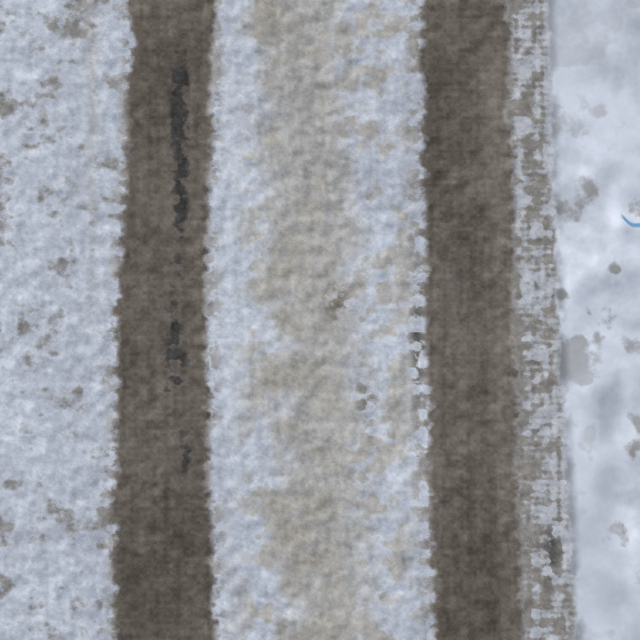
This texture is drawn by a Shadertoy shader. Its source:

```glsl
// Snowy road seen from above: two muddy wheel ruts, slush between them and a snow bank on the right.

const vec3 SNOW = vec3(0.755, 0.785, 0.840);
const vec3 SNOW_SHADE = vec3(0.555, 0.575, 0.620);
const vec3 SLUSH = vec3(0.605, 0.595, 0.575);
const vec3 GRIT = vec3(0.430, 0.415, 0.395);
const vec3 MUD = vec3(0.392, 0.370, 0.350);
const vec3 MUD_DARK = vec3(0.325, 0.302, 0.283);
const vec3 ASPHALT = vec3(0.215, 0.215, 0.220);
const vec3 BLUE_SCRAP = vec3(0.36, 0.56, 0.74);
const float EDGE_WOBBLE = 0.020;
const float RELIEF = 0.22;
const float TREAD_PITCH = 95.0;

float hash(vec2 p) {
    return fract(sin(dot(p, vec2(127.1, 311.7))) * 43758.545);
}

float noise(vec2 p) {
    vec2 i = floor(p), f = fract(p);
    f = f * f * (3.0 - 2.0 * f);
    return mix(mix(hash(i), hash(i + vec2(1, 0)), f.x),
               mix(hash(i + vec2(0, 1)), hash(i + vec2(1, 1)), f.x), f.y);
}

float fbm(vec2 p) {
    float sum = 0.0, amp = 0.5;
    for (int i = 0; i < 5; i++) {
        sum += amp * noise(p);
        p = mat2(1.6, 1.2, -1.2, 1.6) * p + 7.3;
        amp *= 0.5;
    }
    return sum / 0.96875;
}

// Soft-edged interval from a to b
float band(float x, float a, float b, float soft) {
    return smoothstep(a - soft, a + soft, x) * (1.0 - smoothstep(b - soft, b + soft, x));
}

// Soft elliptical patch
float patchAt(vec2 p, vec2 center, vec2 size) {
    vec2 d = (p - center) / size;
    return exp(-dot(d, d));
}

// Slope of the surface towards the light at the upper left
float slope(vec2 p, float freq) {
    return fbm(p * freq) - fbm(p * freq + vec2(-0.35, 0.45));
}

void mainImage(out vec4 fragColor, in vec2 fragCoord) {
    vec2 p = fragCoord / iResolution.xy;
    float down = 1.0 - p.y;

    float broad = fbm(p * vec2(9.0, 7.0) + 3.0);
    float clump = fbm(p * 24.0 + 11.0);
    float crumb = fbm(p * vec2(62.0, 74.0) + 29.0);
    float fine = noise(p * 190.0) - 0.5;
    float grain = hash(floor(p * 512.0)) - 0.5;
    float streak = noise(vec2(p.x * 150.0, p.y * 5.0)) - 0.5;
    float x = p.x + EDGE_WOBBLE * ((clump - 0.5) * 0.8 + (crumb - 0.5) * 1.1);

    // Lane boundaries drift with distance along the road
    float leftA = mix(0.204, 0.182, smoothstep(0.0, 0.65, down));
    float leftB = 0.322 + 0.055 * (down - 0.5) * (down - 0.5);
    float rightA = 0.659 + 0.024 * down * down;
    float rightB = 0.790 + 0.026 * down;
    float bank = 0.857 + 0.025 * down + 0.020 * down * down;

    // Packed snow, dirtier on the left side
    float snowLight = 0.15 + 0.7 * smoothstep(0.28, 0.68, crumb * 0.6 + broad * 0.4);
    vec3 col = mix(SNOW_SHADE, SNOW, 0.40 + 0.70 * snowLight);
    float dirt = smoothstep(0.52, 0.72, clump * 0.55 + crumb * 0.45 + 0.18 * (broad - 0.5)
        + 0.07 * patchAt(p, vec2(0.05, 0.17), vec2(0.13, 0.10))
        + 0.05 * patchAt(p, vec2(0.04, 0.84), vec2(0.08, 0.06)));
    col = mix(col, GRIT, 0.72 * dirt * (1.0 - smoothstep(0.18, 0.21, x)));
    col = mix(col, SLUSH, 0.38 * band(x, 0.135, 0.150, 0.008) * smoothstep(0.35, 0.9, p.y));

    // Slush ridge between the ruts, then half-melted snow beside it
    float ridge = band(p.x + (clump - 0.5) * 0.12, 0.393 + 0.045 * down, 0.520 + 0.045 * down, 0.030);
    float mixed = band(p.x, 0.375, 0.645, 0.03);
    float melt = smoothstep(0.46, 0.60, clump * 0.5 + crumb * 0.35 + broad * 0.15);
    float slush = max(ridge * (0.72 + 0.28 * melt), mixed * melt * 0.80);
    vec3 slushCol = SLUSH * (0.86 + 0.28 * crumb) + 0.06 * (broad - 0.5);
    col = mix(col, slushCol, slush);
    float stain = patchAt(p, vec2(0.525, 0.53), vec2(0.025, 0.04))
        + patchAt(p, vec2(0.57, 0.38), vec2(0.018, 0.05));
    col = mix(col, GRIT, 0.75 * stain * smoothstep(0.42, 0.62, crumb));

    // Gritty shoulder with tyre tread
    float shoulder = band(x, rightB, bank, 0.010);
    float tread = sin(6.2832 * TREAD_PITCH * p.y + 3.0 * noise(p * 30.0));
    float shoulderDirt = smoothstep(0.36, 0.66, crumb + 0.05 * tread + 0.25 * streak
        + 0.16 * (1.0 - smoothstep(0.0, 0.035, p.x - rightB)));
    col = mix(col, mix(SNOW * 0.94, GRIT * 1.08, 0.20 + 0.65 * shoulderDirt), shoulder);

    // Muddy ruts with speckled fringes
    float leftRut = band(x, leftA, leftB, 0.007);
    float rightRut = band(x, rightA, rightB, 0.008);
    float fringe = band(p.x, leftA - 0.015, leftB + 0.022, 0.014) + band(p.x, rightA - 0.028, rightB, 0.016);
    col = mix(col, GRIT * 1.15, 0.60 * fringe * smoothstep(0.40, 0.62, crumb));
    vec3 mud = mix(MUD_DARK, MUD * 1.10, smoothstep(0.25, 0.75, broad * 0.5 + crumb * 0.5));
    mud *= 1.0 + 0.10 * streak + 0.015 * tread;
    mud += 0.045 * band(p.x, rightB - 0.035, rightB, 0.015);
    col = mix(col, mud, max(leftRut, rightRut));

    // Bare asphalt in the left rut, cracks and pits elsewhere
    float bare = patchAt(p, vec2(0.282, 0.85), vec2(0.020, 0.10))
        + 0.85 * patchAt(p, vec2(0.282, 0.68), vec2(0.014, 0.09))
        + 0.75 * patchAt(p, vec2(0.275, 0.45), vec2(0.022, 0.12))
        + 0.6 * patchAt(p, vec2(0.29, 0.29), vec2(0.014, 0.04));
    float pits = patchAt(p, vec2(0.652, 0.47), vec2(0.009, 0.08))
        + patchAt(p, vec2(0.725, 0.58), vec2(0.012, 0.025))
        + patchAt(p, vec2(0.862, 0.14), vec2(0.010, 0.04));
    col = mix(col, ASPHALT, 0.85 * smoothstep(0.50, 0.66, crumb * 0.75 + 0.30 * min(bare, 1.0)) * min(bare * 1.4, 1.0));
    col = mix(col, ASPHALT * 1.3, 0.80 * min(pits, 1.0) * smoothstep(0.43, 0.60, crumb));
    col += RELIEF * slope(p, 58.0) * (1.0 - 0.45 * max(leftRut, rightRut));

    // Snow bank: soft mounds, lumpy in the middle and at the lower right
    float onBank = smoothstep(bank - 0.005, bank + 0.005, x);
    float lumpy = 0.25 + patchAt(p, vec2(0.94, 0.60), vec2(0.12, 0.17))
        + patchAt(p, vec2(0.99, 0.22), vec2(0.035, 0.14));
    vec3 bankCol = mix(SNOW_SHADE, SNOW * 1.03, smoothstep(0.20, 0.58, broad * 0.75 + clump * 0.25));
    bankCol = mix(bankCol, SNOW, 0.6 * smoothstep(0.60, 0.75, down));
    bankCol += 0.32 * lumpy * slope(p, 17.0) + 0.12 * slope(p + 5.0, 8.0);
    bankCol = mix(bankCol, GRIT, 0.60 * min(lumpy, 1.0) * smoothstep(0.57, 0.72, clump));
    bankCol *= 1.0 - 0.24 * (1.0 - smoothstep(0.0, 0.018, p.x - bank)) * smoothstep(0.35, 0.6, clump);
    col = mix(col, bankCol, onBank);

    // Thin blue scrap on the bank
    float scrap = abs(p.y - 0.653 + 0.5 * (p.x - 0.985) + 0.003 * sin(p.x * 180.0));
    col = mix(col, BLUE_SCRAP, 0.8 * (1.0 - smoothstep(0.001, 0.005, scrap)) * band(p.x, 0.972, 1.02, 0.004));

    col += (0.055 * fine + 0.025 * grain) * (1.0 - 0.75 * onBank);
    fragColor = vec4(clamp(col, 0.0, 1.0), 1.0);
}
```
